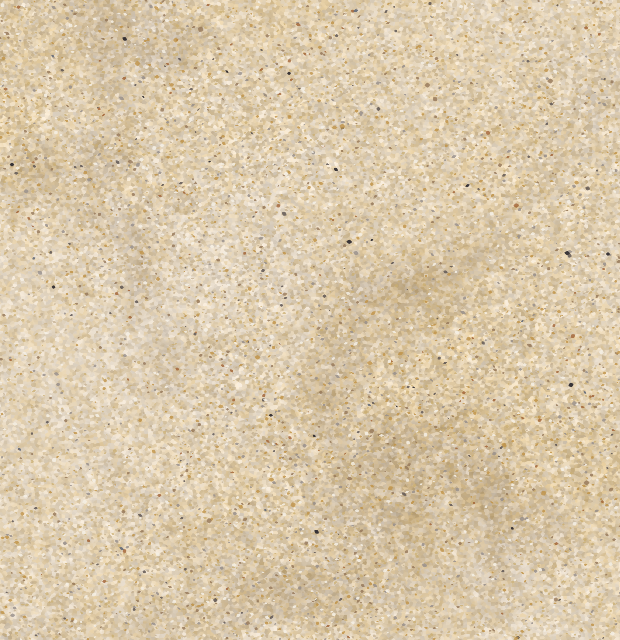
This texture is drawn by a WebGL 1 fragment shader. Its source:

```glsl
precision highp float;
// Fine beach sand: a soft cellular mosaic of pale and warm grains, scattered
// ochre, brown and grey specks, and a few larger dark or white chips.
// Broad layered sines vary the tint and how thickly the specks lie.
uniform vec2 u_resolution;

float hash(vec2 p) {
  vec3 q = fract(p.xyx * vec3(0.1031, 0.1030, 0.0973));
  q += dot(q, q.yzx + 33.33);
  return fract((q.x + q.y) * q.z);
}

vec2 hash2(vec2 p) {
  return vec2(hash(p + 17.3), hash(p + 71.9));
}

// Layered, rotated and warped sines, roughly -1 to 1
float drift(vec2 p) {
  float sum = 0.0;
  float amp = 0.5;
  for (int i = 0; i < 5; i++) {
    p += 0.45 * sin(p.yx * 1.3 + float(i) * 1.7);
    sum += amp * sin(p.x) * cos(p.y * 0.9 + 0.6);
    p = mat2(1.3, 1.1, -1.1, 1.3) * p + 2.4;
    amp *= 0.68;
  }
  return sum;
}

// Soft cellular mosaic: x is warmth, y is shade, each 0 to 1
vec2 mosaic(vec2 p) {
  vec2 cell = floor(p);
  vec2 sum = vec2(0.0);
  float total = 0.0;
  for (int y = -1; y <= 1; y++) {
    for (int x = -1; x <= 1; x++) {
      vec2 id = cell + vec2(float(x), float(y));
      vec2 d = id + hash2(id) - p;
      float w = exp(-13.0 * dot(d, d));
      sum += w * hash2(id + 130.0);
      total += w;
    }
  }
  return sum / total;
}

// Scattered angular grains: x is coverage, y is a random pick for the colour
vec2 specks(vec2 p, float chance, float size, float blur) {
  vec2 cell = floor(p);
  vec2 best = vec2(0.0);
  for (int y = -1; y <= 1; y++) {
    for (int x = -1; x <= 1; x++) {
      vec2 id = cell + vec2(float(x), float(y));
      vec2 d = p - id - hash2(id);
      float turn = 1.6 * (hash(id + 5.1) - 0.5);
      d = mat2(cos(turn), sin(turn), -sin(turn), cos(turn)) * d;
      d.y *= 1.0 + hash(id + 9.7);
      float radius = size * (0.55 + 0.75 * hash(id + 41.0));
      float dist = mix(length(d), abs(d.x) + abs(d.y), 0.4);
      float cover = 1.0 - smoothstep(radius - blur, radius + blur, dist);
      cover *= step(hash(id + 203.0), chance);
      if (cover > best.x) best = vec2(cover, hash(id + 311.0));
    }
  }
  return best;
}

vec3 speckColor(float pick) {
  vec3 c = vec3(0.75, 0.57, 0.27);                    // ochre
  c = mix(c, vec3(0.58, 0.46, 0.34), step(0.36, pick)); // brown
  c = mix(c, vec3(0.58, 0.55, 0.54), step(0.62, pick)); // grey
  c = mix(c, vec3(0.63, 0.38, 0.20), step(0.88, pick)); // rust
  return mix(c, vec3(0.34, 0.31, 0.31), step(0.94, pick));
}

void main() {
  vec2 p = gl_FragCoord.xy / u_resolution.y;
  float pixel = 1.0 / u_resolution.y;
  float tint = drift(p * 4.2 + 1.3);
  float shade = drift(p * 5.5 + 8.1);
  float density = clamp(0.6 + 0.8 * drift(p * 4.8 + 4.6), 0.15, 1.0);

  // Ground of tightly packed grains
  vec2 grain = mosaic(p * vec2(185.0, 205.0));
  vec2 clump = mosaic(p * 75.0 + 31.0);
  float warmth = 0.44 + 0.95 * (grain.x - 0.5) + 0.4 * (clump.x - 0.5) + 0.36 * tint;
  vec3 color = mix(vec3(0.90, 0.852, 0.78), vec3(0.86, 0.77, 0.605), clamp(warmth, -0.1, 1.2));
  color += (0.12 * (grain.y - 0.5) + 0.05 * (clump.y - 0.5)) * (0.75 + 0.5 * density);
  color -= vec3(0.075, 0.08, 0.08) * smoothstep(-0.05, 0.75, shade);

  // Faint shaded grains, then coloured ones
  vec2 faint = specks(p * 150.0 + 7.0, 0.13 + 0.24 * density, 0.36, 150.0 * pixel * 0.6);
  vec3 faintColor = mix(vec3(0.76, 0.68, 0.56), vec3(0.79, 0.68, 0.44), step(0.55, faint.y));
  color = mix(color, faintColor, 0.75 * faint.x);
  vec2 small = specks(p * 118.0 + 53.0, 0.03 + 0.16 * density, 0.30, 118.0 * pixel * 0.55);
  color = mix(color, speckColor(small.y), 0.8 * small.x);
  vec2 large = specks(p * 66.0 + 19.0, 0.01 + 0.06 * density, 0.23, 66.0 * pixel * 0.7);
  color = mix(color, speckColor(large.y), 0.78 * large.x);

  // Bright quartz and rare blue-black chips
  vec2 quartz = specks(p * 95.0 + 91.0, 0.03 + 0.08 * density, 0.28, 95.0 * pixel * 0.6);
  color = mix(color, vec3(0.96, 0.94, 0.90), 0.85 * quartz.x);
  vec2 chip = specks(p * 34.0 + 27.0, 0.03, 0.115, 34.0 * pixel * 0.7);
  vec3 chipColor = mix(vec3(0.14, 0.13, 0.16), vec3(0.38, 0.41, 0.47), step(0.5, chip.y));
  color = mix(color, chipColor, 0.88 * chip.x);

  gl_FragColor = vec4(color, 1.0);
}
```
